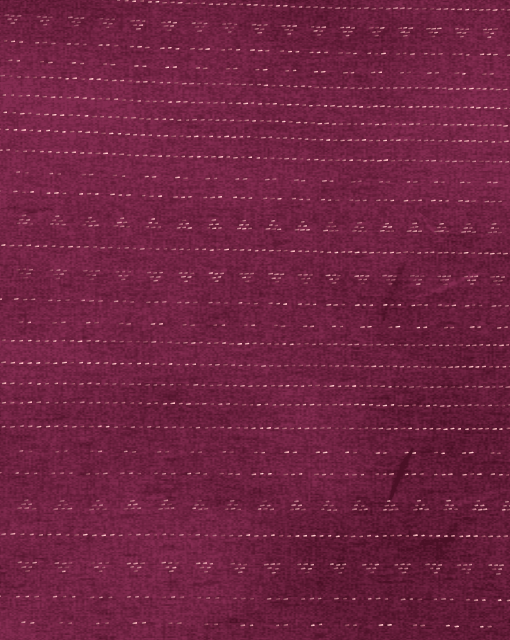
Write a WebGL 2 fragment shader that draws this texture.

```glsl
#version 300 es
precision highp float;
uniform vec2 u_resolution;
out vec4 outColor;

float hash(vec2 p) {
  vec3 q = fract(p.xyx * vec3(0.1031, 0.103, 0.0973));
  q += dot(q, q.yzx + 33.33);
  return fract((q.x + q.y) * q.z);
}

float noise(vec2 p) {
  vec2 i = floor(p), f = fract(p);
  f = f * f * (3.0 - 2.0 * f);
  return mix(mix(hash(i), hash(i + vec2(1, 0)), f.x),
             mix(hash(i + vec2(0, 1)), hash(i + vec2(1, 1)), f.x), f.y);
}

float fbm(vec2 p) {
  float sum = 0.0, amp = 0.5;
  for (int i = 0; i < 4; i++) {
    sum += amp * noise(p);
    p = p * 2.03 + 17.0;
    amp *= 0.5;
  }
  return sum;
}

float segment(vec2 p, vec2 a, vec2 b) {
  vec2 d = b - a;
  return length(p - a - d * clamp(dot(p - a, d) / dot(d, d), 0.0, 1.0));
}

// Soft fold line, tapering at both ends
float crease(vec2 p, vec2 a, vec2 b, float width) {
  p += 0.008 * (vec2(noise(p * 40.0), noise(p * 40.0 + 9.0)) - 0.5);
  float along = clamp(dot(p - a, b - a) / dot(b - a, b - a), 0.0, 1.0);
  float w = width * (0.25 + 3.0 * along * (1.0 - along));
  return exp(-pow(segment(p, a, b) / w, 2.0));
}

// Woven ground: fine threads, mottling and folds
vec3 cloth(vec2 p) {
  float tone = 3.6 * (fbm(p * vec2(4.0, 7.0)) - 0.46);
  tone += 1.0 * (noise(p * vec2(45.0, 360.0)) - 0.5);
  tone += 1.0 * (noise(p * vec2(360.0, 50.0)) - 0.5);
  tone += 2.6 * (noise(p * vec2(300.0, 440.0)) - 0.5);
  float slub = smoothstep(0.7, 0.95, noise(p * vec2(30.0, 220.0) + 50.0));
  tone -= 1.0 * slub * (0.3 + p.y);
  tone -= 1.2 * exp(-pow(length((p - vec2(0.66, 0.8)) * vec2(5.0, 5.0)), 2.0));
  tone -= 0.6 * exp(-pow(length((p - vec2(0.62, 0.5)) * vec2(6.0, 8.0)), 2.0));
  tone += 0.9 * smoothstep(0.25, 0.0, p.x) * p.y;
  tone += 0.5 * smoothstep(0.3, 0.0, abs(p.y - 0.25));
  tone -= 3.4 * crease(p, vec2(0.605, 0.785), vec2(0.642, 0.705), 0.006);
  tone -= 1.6 * crease(p, vec2(0.68, 0.875), vec2(0.715, 0.82), 0.01);
  tone -= 2.0 * crease(p, vec2(0.0, 0.325), vec2(0.08, 0.33), 0.004);
  tone -= 1.2 * crease(p, vec2(0.6, 0.5), vec2(0.63, 0.41), 0.01);
  tone += 1.8 * crease(p, vec2(0.65, 0.465), vec2(0.76, 0.42), 0.004);
  tone += 1.6 * crease(p, vec2(0.655, 0.335), vec2(0.685, 0.365), 0.003);
  tone += 1.2 * crease(p, vec2(0.7, 0.79), vec2(0.79, 0.765), 0.005);
  return vec3(0.43, 0.13, 0.252) + clamp(tone, -3.0, 2.0) * vec3(0.045, 0.022, 0.034);
}

void main() {
  vec2 p = gl_FragCoord.xy / u_resolution.y;
  p.y = 1.0 - p.y;
  float aspect = u_resolution.x / u_resolution.y;
  float x = p.x / aspect;
  float pixel = 0.5 / u_resolution.y;
  vec3 color = cloth(p);

  // Rows sag to the right; the bands widen down the cloth
  float y = p.y - 0.026 * abs(1.0 - p.y / 0.78) * x * (1.6 - 0.6 * x);
  y += 0.0025 * (noise(vec2(x * 6.0, p.y * 5.0)) - 0.5);
  float band = (sqrt(0.1358 + 0.1198 * (y - 0.0286)) - 0.3685) / 0.0599;
  float bandHeight = 0.3685 + 0.0599 * band;

  // Motif columns tighten to the right
  float a = 16.0 - 2.7 * p.y;
  float b = 1.0 + 5.6 * p.y * (1.0 - p.y);
  float column = a * x + b * x * x + mix(0.1, -0.23, smoothstep(0.03, 0.35, p.y));
  float columnWidth = aspect / (a + 2.0 * b * x);

  // Kind: 0 triangle down, 1 triangle up, otherwise dashes per column
  int kinds[12] = int[](0, 3, 2, 4, 4, 4, 4, 4, 2, 3, 1, 4);
  float offsets[12] = float[](0.0, 0.094, 0.175, 0.24, 0.318, 0.39,
                              0.456, 0.538, 0.622, 0.696, 0.8, 0.897);
  for (int i = 0; i < 12; i++) {
    float repeatIndex = round(band - offsets[i]);
    float dy = (band - offsets[i] - repeatIndex) * bandHeight;
    if (abs(dy) > 0.016) continue;
    bool triangle = kinds[i] < 2;
    float pitch = triangle ? 0.19 : 0.25;
    for (int j = 0; j < (triangle ? 3 : 1); j++) {
      int count = kinds[i] == 0 ? 3 - j : kinds[i] == 1 ? j + 1 : kinds[i];
      float g = (fract(column) - 0.5) / pitch + 0.5 * float(count - 1);
      float k = clamp(round(g), 0.0, float(count - 1));
      vec2 id = vec2(floor(column) * 4.0 + k, repeatIndex * 40.0 + float(i * 3 + j) + 90.0);
      float wear = hash(id);
      vec2 q = vec2((g - k) * pitch * columnWidth, dy);
      if (triangle) q.y -= float(j - 1) * 0.0062;
      q += 0.0014 * (vec2(hash(id + 31.0), hash(id + 57.0)) - 0.5);
      q.y += q.x * 0.14;
      float reach = 0.0014 + 0.0013 * hash(id + 11.0);
      float d = segment(q, vec2(-reach, 0), vec2(reach, 0)) - 0.001;
      float ink = smoothstep(pixel + 0.0003, -pixel, d);
      vec3 thread = mix(vec3(0.6, 0.31, 0.38), vec3(0.98, 0.75, 0.76), wear);
      thread *= 1.0 + 0.15 * clamp(q.x / reach, -1.0, 1.0);
      float patchy = smoothstep(0.2, 0.55, noise(p * vec2(9.0, 60.0) + 7.0));
      color = mix(color, thread, ink * (triangle ? 0.8 : 1.0) * mix(0.65, 1.0, patchy));
    }
  }
  outColor = vec4(color, 1.0);
}
```
